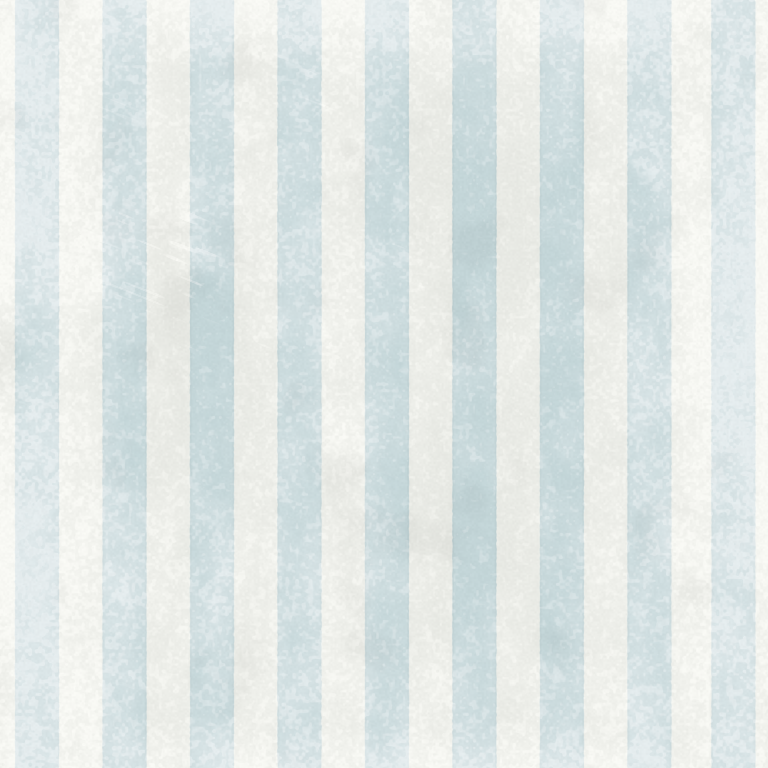
Write a WebGL 1 fragment shader that draws this pattern.

```glsl
precision highp float;

// Vertical pale blue stripes on cream, aged like old wallpaper.
// A repeated box gives the stripes; layered value noise adds clouds,
// speckled rubbing, slanted scratches and fading toward the borders.

uniform vec2 u_resolution;

const float PERIOD = 0.1139;          // stripe pitch, nine across
const float FIRST_EDGE = 0.0195;      // left edge of the first stripe
const float STRIPE_WIDTH = 0.0575;
const float LAST_START = 0.9;         // the last stripe sits slightly left
const float LAST_SHIFT = 0.0045;
const vec3 BLUE = vec3(0.765, 0.837, 0.847);
const vec3 BLUE_WORN = vec3(0.895, 0.925, 0.932);
const vec3 CREAM = vec3(0.908, 0.914, 0.893);
const vec3 CREAM_WORN = vec3(0.972, 0.974, 0.956);
const float SPECKLE_SCALE = 230.0;
const float SCRATCH_ANGLE = -0.38;
const float GRAIN = 0.022;

float hash(vec2 p) {
  vec3 q = fract(vec3(p.xyx) * 0.1031);
  q += dot(q, q.yzx + 33.33);
  return fract((q.x + q.y) * q.z);
}

float noise(vec2 p) {
  vec2 i = floor(p);
  vec2 f = fract(p);
  f = f * f * (3.0 - 2.0 * f);
  return mix(mix(hash(i), hash(i + vec2(1.0, 0.0)), f.x),
             mix(hash(i + vec2(0.0, 1.0)), hash(i + vec2(1.0, 1.0)), f.x), f.y);
}

float fbm(vec2 p) {
  float sum = 0.0;
  float amplitude = 0.5;
  for (int i = 0; i < 5; i++) {
    sum += amplitude * noise(p);
    p = mat2(1.6, 1.2, -1.2, 1.6) * p + 17.3;
    amplitude *= 0.5;
  }
  return sum / 0.96875;
}

// Signed distance to the nearest stripe, negative inside it.
float stripeDistance(float x) {
  x += LAST_SHIFT * step(LAST_START, x);
  float centre = FIRST_EDGE + 0.5 * STRIPE_WIDTH;
  float offset = (fract((x - centre) / PERIOD + 0.5) - 0.5) * PERIOD;
  return abs(offset) - 0.5 * STRIPE_WIDTH;
}

// Fading near the borders, strongest at the sides and the top.
float borderFade(vec2 uv, float cloud) {
  float wobble = 0.16 * (cloud - 0.5);
  float sides = 1.0 - smoothstep(0.0, 0.26, min(uv.x, 1.0 - uv.x) + wobble);
  float top = 1.0 - smoothstep(0.0, 0.14, 1.0 - uv.y + wobble);
  float bottom = 1.0 - smoothstep(0.0, 0.09, uv.y + wobble);
  return max(0.75 * sides, max(0.8 * top, 0.65 * bottom));
}

// Thin slanted scuffs, limited to a few patches at the upper left.
float scratches(vec2 uv) {
  float c = cos(SCRATCH_ANGLE);
  float s = sin(SCRATCH_ANGLE);
  vec2 p = mat2(c, -s, s, c) * uv;
  float lines = smoothstep(0.74, 0.9, noise(p * vec2(26.0, 210.0)));
  float patches = smoothstep(0.42, 0.65, noise(uv * 9.0 + 4.0));
  float region = 1.0 - smoothstep(0.08, 0.3, distance(uv, vec2(0.32, 0.73)));
  return lines * patches * (0.15 + 0.85 * region);
}

void main() {
  vec2 uv = gl_FragCoord.xy / u_resolution;
  float pixel = 1.0 / u_resolution.x;

  // Slightly ragged stripe edges
  float ragged = 0.0009 * (noise(uv * 260.0) - 0.5);
  float d = stripeDistance(uv.x) + ragged;
  float stripe = 1.0 - smoothstep(-0.75 * pixel, 0.75 * pixel, d);

  // Broad clouds and soft vertical streaks
  float cloud = fbm(uv * vec2(5.5, 4.5) + 2.7);
  float mottling = fbm(uv * 24.0 + 9.1);
  float streaks = fbm(uv * vec2(42.0, 7.0) + 31.0);
  float wear = 0.2 + 1.1 * (cloud - 0.5) + 0.5 * (mottling - 0.5)
             + 0.35 * (streaks - 0.5);
  wear += 0.65 * borderFade(uv, cloud);

  // Fine rubbed flecks gather where the surface is worn
  float fleck = 0.65 * noise(uv * SPECKLE_SCALE)
              + 0.35 * noise(uv * SPECKLE_SCALE * 0.43 + 7.0);
  float rubbed = smoothstep(0.5, 0.8, fleck + 0.3 * (wear - 0.2));
  wear += 0.38 * rubbed + 0.5 * scratches(uv);
  wear = clamp(wear, 0.0, 1.0);

  vec3 blue = mix(BLUE, BLUE_WORN, wear);
  vec3 cream = mix(CREAM, CREAM_WORN, wear);
  vec3 color = mix(cream, blue, stripe);

  // Faint dark rim, grey stains and paper grain
  float rim = 1.0 - smoothstep(0.0, 0.0022, abs(d + 0.0012));
  float stain = smoothstep(0.6, 0.8, fbm(uv * 13.0 + 51.0));
  color -= 0.018 * rim * (1.0 - wear) + 0.025 * stain;
  color += GRAIN * (noise(uv * 380.0 + 3.0) - 0.5);

  gl_FragColor = vec4(clamp(color, 0.0, 1.0), 1.0);
}
```
